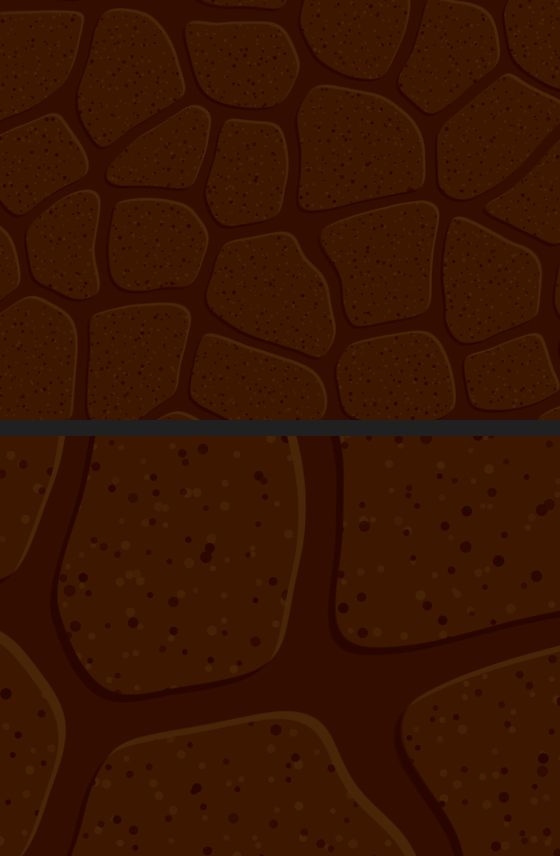
Top: the whole. Bottom: its middle third, enlarged.
Reproduce this texture procedurally as a WebGL 2 fragment shader.

```glsl
#version 300 es
precision highp float;
// Dark brown cobbles, speckled and softly embossed, set in a reddish groove.
// Stones are warped Voronoi cells whose edge distances are blended smoothly;
// comparing the mask with a shifted copy gives the lit rim and the shadow.
uniform vec2 u_resolution;
out vec4 fragColor;

const vec3 STONE  = vec3(0.24, 0.09, 0.00);
const vec3 GROOVE = vec3(0.20, 0.05, 0.00);
const vec3 LIGHT  = vec3(0.29, 0.15, 0.03);
const vec3 SHADOW = vec3(0.16, 0.02, 0.00);

// Integer hash: three random values in 0..1 per lattice cell and seed
vec3 hash3(vec2 cell, int seed) {
  uvec3 v = uvec3(ivec3(ivec2(cell), seed)) * 1664525u + 1013904223u;
  v.x += v.y * v.z; v.y += v.z * v.x; v.z += v.x * v.y;
  v ^= v >> 16u;
  v.x += v.y * v.z; v.y += v.z * v.x; v.z += v.x * v.y;
  return vec3(v >> 8u) / 16777216.0;
}

// Smooth vector noise in -1..1
vec2 noise2(vec2 p, int seed) {
  vec2 i = floor(p), f = fract(p);
  f = f * f * f * (f * (f * 6.0 - 15.0) + 10.0);
  vec2 low  = mix(hash3(i, seed).xy, hash3(i + vec2(1, 0), seed).xy, f.x);
  vec2 high = mix(hash3(i + vec2(0, 1), seed).xy, hash3(i + vec2(1, 1), seed).xy, f.x);
  return mix(low, high, f.y) * 2.0 - 1.0;
}

vec2 site(vec2 cell, int seed) {
  return cell + 0.1 + 0.8 * hash3(cell, seed).xy;
}

// Rounded distance to the border of the Voronoi cell that holds p
float cellBorder(vec2 p, float rounding, int seed) {
  vec2 base = floor(p), home = base, toHome = vec2(9.0);
  for (int y = -1; y <= 1; y++)
  for (int x = -1; x <= 1; x++) {
    vec2 cell = base + vec2(x, y);
    vec2 d = site(cell, seed) - p;
    if (dot(d, d) < dot(toHome, toHome)) { toHome = d; home = cell; }
  }
  float sum = 0.0;
  for (int y = -2; y <= 2; y++)
  for (int x = -2; x <= 2; x++) {
    if (x == 0 && y == 0) continue;
    vec2 d = site(home + vec2(x, y), seed) - p;
    float edge = dot(0.5 * (toHome + d), normalize(d - toHome));
    sum += exp(-edge / rounding);
  }
  return -rounding * log(sum);
}

// Stone coverage, 1 inside and 0 in the groove
float stoneMask(vec2 p, float size, float halfGap, float blur) {
  vec2 q = p + 0.036 * noise2(p * 4.5, 3) + 0.004 * noise2(p * 15.0, 4);
  float d = cellBorder(q / size, 0.055, 11) * size - halfGap;
  return smoothstep(-blur, blur, d);
}

// Scattered round specks with random size and strength
float specks(vec2 p, float spacing, float minR, float maxR, float blur, int seed) {
  vec2 base = floor(p / spacing);
  float cover = 0.0;
  for (int y = -1; y <= 1; y++)
  for (int x = -1; x <= 1; x++) {
    vec2 cell = base + vec2(x, y);
    vec3 rnd = hash3(cell, seed);
    vec3 look = hash3(cell, seed + 1);
    float r = mix(minR, maxR, rnd.z * rnd.z);
    float d = length(p - (cell + rnd.xy) * spacing);
    float dotMask = 1.0 - smoothstep(r - blur, r + blur, d);
    cover = max(cover, dotMask * step(look.x, 0.85) * mix(0.6, 1.0, look.y));
  }
  return cover;
}

void main() {
  vec2 p = gl_FragCoord.xy / u_resolution.y;
  float pixel = 1.0 / u_resolution.y;

  // Stone shape and a copy sampled toward the light, at the upper right
  float stone = stoneMask(p, 0.25, 0.0145, pixel);
  float shifted = stoneMask(p + vec2(0.0058, 0.0062), 0.25, 0.0145, pixel);

  // Speckled face
  vec3 face = mix(STONE, LIGHT, 0.8 * specks(p, 0.023, 0.0022, 0.0040, 0.7 * pixel, 21));
  face = mix(face, SHADOW, specks(p, 0.025, 0.0022, 0.0047, 0.7 * pixel, 31));

  // Lit rim inside the stone, shadow line in the groove
  face = mix(face, LIGHT, 0.95 * (1.0 - shifted));
  vec3 ground = mix(GROOVE, SHADOW, shifted);

  fragColor = vec4(mix(ground, face, stone), 1.0);
}
```
